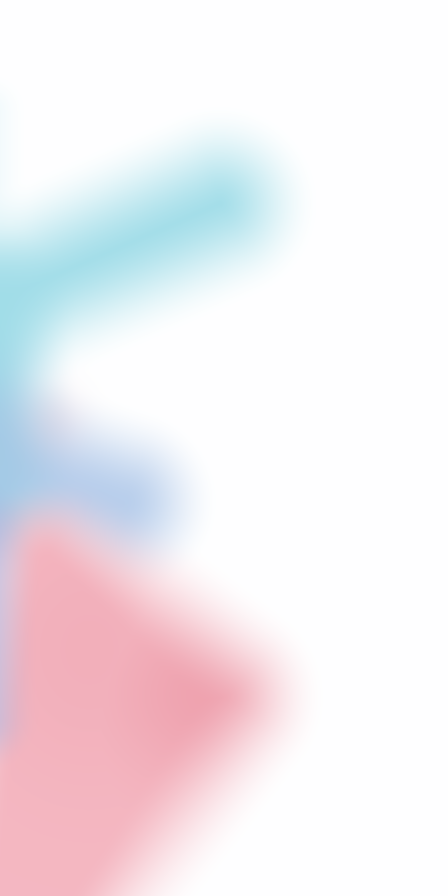
Reproduce this background procedurally as a WebGL 1 fragment shader.

```glsl
precision highp float;

uniform vec2 u_resolution;

const vec3 PAPER = vec3(0.997, 0.998, 1.0);
const vec3 CYAN = vec3(0.63, 0.865, 0.91);
const vec3 SKY = vec3(0.64, 0.79, 0.90);
const vec3 PERIWINKLE = vec3(0.71, 0.80, 0.92);
const vec3 LAVENDER = vec3(0.69, 0.71, 0.87);
const vec3 MAUVE = vec3(0.84, 0.77, 0.84);
const vec3 PINK = vec3(0.957, 0.72, 0.76);
const vec3 ROSE = vec3(0.935, 0.635, 0.685);

// Vector from the nearest point of a segment to p
vec2 segmentOffset(vec2 p, vec2 a, vec2 b) {
  vec2 ab = b - a;
  return p - a - ab * clamp(dot(p - a, ab) / dot(ab, ab), 0.0, 1.0);
}

float capsule(vec2 p, vec2 a, vec2 b, float radius) {
  return length(segmentOffset(p, a, b)) - radius;
}

// Signed distance to the line through a and b, positive on its left
float sideOf(vec2 p, vec2 a, vec2 b) {
  vec2 ab = normalize(b - a);
  return ab.x * (p.y - a.y) - ab.y * (p.x - a.x);
}

// Rounded triangle with clockwise corners
float roundTriangle(vec2 p, vec2 a, vec2 b, vec2 c, float radius) {
  float edge = min(length(segmentOffset(p, a, b)),
    min(length(segmentOffset(p, b, c)), length(segmentOffset(p, c, a))));
  float outside = max(sideOf(p, a, b), max(sideOf(p, b, c), sideOf(p, c, a)));
  return (outside > 0.0 ? edge : -edge) - radius;
}

// Coverage of a blurred shape, one half at its outline
float soften(float dist, float blur) {
  return 1.0 - smoothstep(-blur, blur, dist);
}

float glow(vec2 p, vec2 center, vec2 size) {
  vec2 q = (p - center) / size;
  return exp(-dot(q, q));
}

void main() {
  // Canvas spans 1 across and 2 up
  vec2 p = gl_FragCoord.xy / u_resolution * vec2(1.0, 2.0);
  vec3 color = PAPER;

  // Cyan arm and the faint haze above it
  float haze = capsule(p, vec2(-0.03, 1.75), vec2(-0.03, 1.40), 0.02);
  color = mix(color, CYAN, 0.3 * soften(haze, 0.08));
  float arm = capsule(p, vec2(-0.05, 1.31), vec2(0.49, 1.545), 0.10);
  color = mix(color, CYAN, soften(arm, 0.13));

  // Left column, turning from cyan to blue
  float column = capsule(p, vec2(-0.02, 1.31), vec2(-0.02, 0.88), 0.10);
  vec3 columnColor = mix(SKY, CYAN, smoothstep(0.95, 1.30, p.y));
  color = mix(color, columnColor, soften(column, 0.10));

  // Blue lobe with a mauve upper rim
  float lobe = capsule(p, vec2(0.0, 0.97), vec2(0.275, 0.88), 0.11);
  vec3 lobeColor = mix(SKY, PERIWINKLE, smoothstep(0.0, 0.18, p.x));
  color = mix(color, lobeColor, 0.95 * soften(lobe, 0.11));
  color = mix(color, MAUVE, 0.3 * glow(p, vec2(0.12, 1.06), vec2(0.07, 0.08)));

  // Pink wedge, deepest near its tip
  float wedge = roundTriangle(p, vec2(0.105, 0.745), vec2(0.495, 0.443),
    vec2(-0.03, -0.24), 0.10);
  float wedgeBlur = mix(0.09, 0.14, smoothstep(0.05, 0.45, p.x));
  float depth = glow(p, vec2(0.48, 0.45), vec2(0.24, 0.20));
  depth = max(depth, 0.4 * glow(p, vec2(0.20, 0.55), vec2(0.25, 0.30)));
  color = mix(color, mix(PINK, ROSE, depth), soften(wedge, wedgeBlur));

  // Lavender along the left edge
  float rim = capsule(p, vec2(-0.05, 0.80), vec2(-0.05, 0.40), 0.06);
  color = mix(color, LAVENDER, 0.9 * soften(rim, 0.08));

  gl_FragColor = vec4(color, 1.0);
}
```
